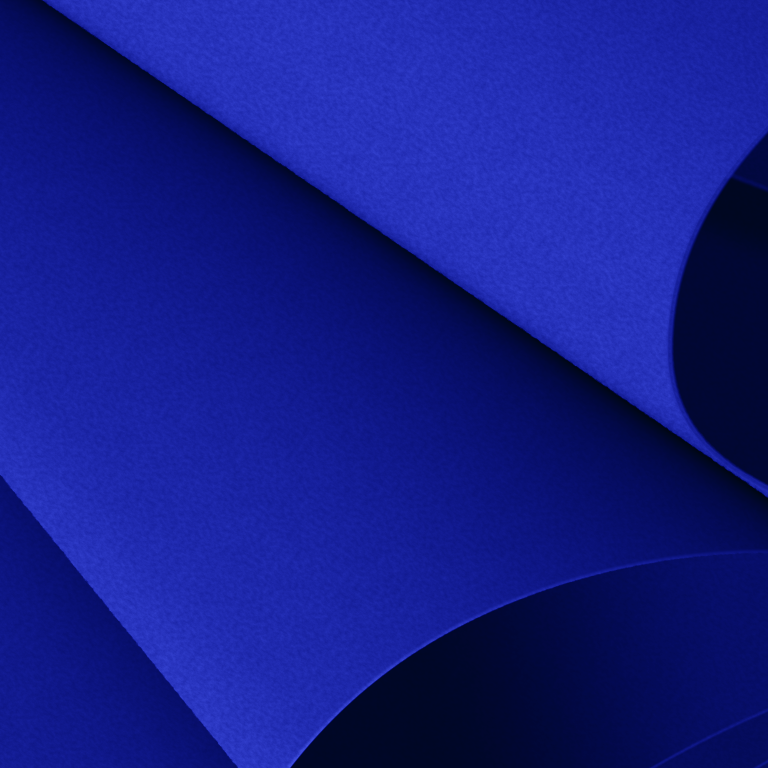
A WebGL 2 fragment shader for this texture:

```glsl
#version 300 es
precision highp float;
// Folded sheets of blue felt: two diagonal rolls with open ends over darker layers.
// Each edge is a line or polynomial curve turned into a signed distance; a scalar
// shade per layer is mapped to a blue dye, with gradient noise for the fibres.

uniform vec2 u_resolution;
out vec4 outColor;

// Edges, in canvas units (origin at the lower left)
const vec2 FOLD_LINE = vec2(1.037, -0.685);   // intercept, slope of the upper roll
const vec2 SIDE_LINE = vec2(0.382, -1.232);   // left side of the middle roll
const vec2 MOUTH_TIP = vec2(0.870, 0.545);    // leftmost point of the upper opening
const float ARCH_TOP = 0.280;                 // height of the lower opening at x = 1
const float RIM_WIDTH = 0.0065;
// Shades and texture
const float RIM_LIGHT = 0.13;
const float DEEP_SHADE = 0.15;
const float FIBRE_SCALE = 170.0;
const float FIBRE_AMOUNT = 0.085;
const float MOTTLE_AMOUNT = 0.035;
const float FUZZ = 0.0011;

vec2 hashGradient(vec2 cell) {
  vec3 q = fract(vec3(cell.xyx) * vec3(0.1031, 0.1030, 0.0973));
  q += dot(q, q.yzx + 33.33);
  float angle = 6.28318 * fract((q.x + q.y) * q.z);
  return vec2(cos(angle), sin(angle));
}

float gradientNoise(vec2 p) {
  vec2 i = floor(p), f = fract(p);
  vec2 w = f * f * f * (f * (f * 6.0 - 15.0) + 10.0);
  vec2 e = vec2(1.0, 0.0);
  float low = mix(dot(hashGradient(i), f), dot(hashGradient(i + e), f - e), w.x);
  float high = mix(dot(hashGradient(i + e.yx), f - e.yx),
                   dot(hashGradient(i + 1.0), f - 1.0), w.x);
  return mix(low, high, w.y);
}

float fbm(vec2 p) {
  float sum = 0.0, gain = 0.6;
  for (int k = 0; k < 3; k++) {
    sum += gain * gradientNoise(p);
    p = mat2(1.6, 1.2, -1.2, 1.6) * p + 7.3;
    gain *= 0.6;
  }
  return sum;
}

// Height above a sloping line, as a true distance
float lineDistance(vec2 p, vec2 line) {
  return (p.y - line.x - line.y * p.x) / length(vec2(1.0, line.y));
}

float mouthX(float y) {
  float t = y - MOUTH_TIP.y;
  float bend = t > 0.0 ? 1.3 + 0.8 * t : 2.3 + 47.0 * t * t;
  return MOUTH_TIP.x + bend * t * t;
}

float archY(float x) {
  float u2 = (1.0 - x) * (1.0 - x);
  return ARCH_TOP - u2 * (0.57 + 1.03 * u2 * u2);
}

// Deep navy to bright blue, driven by one shade value
vec3 dye(float shade) {
  float lift = shade * shade * shade;
  return vec3(0.38 * lift, 0.025 + 0.43 * lift, shade);
}

void main() {
  vec2 p = gl_FragCoord.xy / u_resolution;
  float aa = max(0.0012, 0.8 / min(u_resolution.x, u_resolution.y));

  // Fibres lie along the diagonal and roughen the edges a little
  vec2 grain = vec2(0.83 * p.x - 0.56 * p.y, 0.56 * p.x + 0.83 * p.y);
  float fibre = fbm(grain * FIBRE_SCALE * vec2(0.8, 1.15));
  float mottle = fbm(grain * 24.0);
  vec2 q = p + FUZZ * fibre;

  // Signed distances to the edges
  float fold = lineDistance(q, FOLD_LINE);
  float side = lineDistance(q, SIDE_LINE);
  float h = 0.002;
  float mouthSlope = (mouthX(q.y + h) - mouthX(q.y - h)) / (2.0 * h);
  float archSlope = (archY(q.x + h) - archY(q.x - h)) / (2.0 * h);
  float mouth = (q.x - mouthX(q.y)) / length(vec2(1.0, mouthSlope));
  float arch = (q.y - archY(q.x)) / length(vec2(1.0, archSlope));

  // Bottom left layer, shaded by the roll above it
  float under = 0.41 + 0.20 * (1.0 - exp(min(side, 0.0) / 0.12));

  // Hollow below the arch, with further layers in the corner
  float hollow = DEEP_SHADE + 0.26 * smoothstep(0.56, 1.02, p.x + 0.25 * p.y);
  for (int k = 0; k < 2; k++) {
    float start = 0.846 + 0.135 * float(k);
    float x = p.x - start;
    float layer = 0.58 * x - 0.5 * x * x - p.y;
    hollow = mix(hollow, 0.36, smoothstep(-aa, aa, layer));
    hollow += 0.16 * smoothstep(0.004, 0.0, abs(layer - 0.002));
  }
  float shade = mix(under, hollow, step(0.345, p.x));

  // Middle roll: contact shadow below the fold, brighter to the lower left
  float depth = max(-fold, 0.0);
  float middle = 0.13 + 0.20 * (1.0 - exp(-depth / 0.02)) + 0.42 * (1.0 - exp(-depth / 0.28));
  middle -= 0.07 * smoothstep(0.3, 0.9, p.x);
  middle += 0.05 * smoothstep(0.12, 0.0, side);
  middle += RIM_LIGHT * smoothstep(RIM_WIDTH, 0.2 * RIM_WIDTH, abs(arch));
  shade = mix(shade, middle, smoothstep(-aa, aa, min(side, arch)));

  // Upper roll, dimmer towards the far corner and at its turned edge
  float upper = 0.74 - 0.14 * smoothstep(0.12, 0.6, fold) - 0.16 * exp(-max(fold, 0.0) / 0.008);

  // Inside the upper opening: a faint inner layer and its shadow
  float inner = p.y - 0.772 + 0.38 * (p.x - 0.95);
  float cavity = 0.20 - 0.07 * smoothstep(-0.11, -0.05, inner);
  cavity = mix(cavity, 0.25, smoothstep(-0.004, 0.004, inner));
  cavity += 0.14 * smoothstep(0.006, 0.0, abs(inner));
  upper = mix(upper, cavity, smoothstep(-aa, aa, mouth));
  float rim = smoothstep(RIM_WIDTH, 0.2 * RIM_WIDTH, abs(mouth - 0.002));
  upper = mix(upper, 0.68, 0.85 * rim);
  shade = mix(shade, upper, smoothstep(-aa, aa, fold));

  // Felt surface
  shade *= 1.0 + FIBRE_AMOUNT * fibre * 1.6 + MOTTLE_AMOUNT * mottle;
  outColor = vec4(dye(clamp(shade, 0.0, 1.0)), 1.0);
}
```
